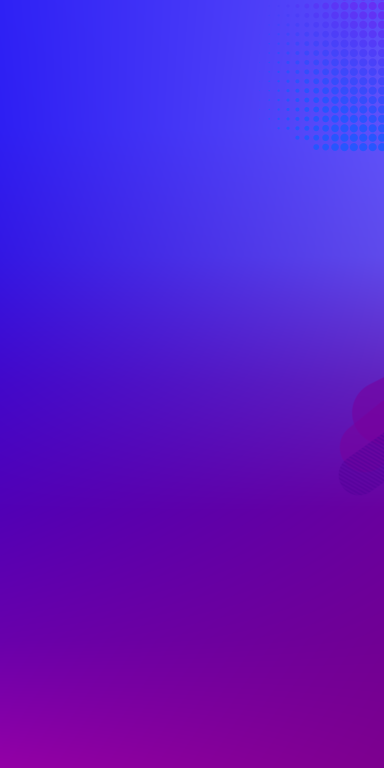
A Shadertoy shader for this background:

```glsl
// Blue to magenta gradient with a halftone dot corner and soft striped blobs at the right edge.

// Signed distance to a capsule from a to b
float capsule(vec2 p, vec2 a, vec2 b, float radius) {
    vec2 axis = b - a, offset = p - a;
    float t = clamp(dot(offset, axis) / dot(axis, axis), 0.0, 1.0);
    return length(offset - axis * t) - radius;
}

// Gradient rows, evenly spaced from top to bottom, blended across x
vec3 backdrop(vec2 uv) {
    const vec3 leftTone[7] = vec3[7](
        vec3(0.18, 0.13, 0.96), vec3(0.18, 0.12, 0.95), vec3(0.20, 0.09, 0.89),
        vec3(0.26, 0.03, 0.79), vec3(0.32, 0.00, 0.71), vec3(0.41, 0.00, 0.67),
        vec3(0.58, 0.00, 0.65));
    const vec3 rightTone[7] = vec3[7](
        vec3(0.36, 0.30, 0.98), vec3(0.37, 0.32, 0.98), vec3(0.37, 0.29, 0.92),
        vec3(0.38, 0.13, 0.74), vec3(0.41, 0.00, 0.62), vec3(0.44, 0.00, 0.58),
        vec3(0.49, 0.00, 0.56));
    vec3 color = mix(leftTone[0], rightTone[0], uv.x);
    for (int i = 1; i < 7; i++) {
        vec3 row = mix(leftTone[i], rightTone[i], uv.x);
        color = mix(color, row, clamp(uv.y * 6.0 - float(i - 1), 0.0, 1.0));
    }
    return color;
}

// Halftone coverage: dots grow to the right, the lower left corner is cut
float halftone(vec2 p, float pixel) {
    vec2 origin = vec2(0.995, 0.0156);
    vec2 center = origin + round((p - origin) / 0.0245) * 0.0245;
    float radius = 0.0105 * clamp((center.x - 0.665) / 0.22, 0.0, 1.0);
    float inside = step(center.y, 0.395) * step(0.70 + (center.y - 0.325) * 2.1, center.x);
    float dist = length(p - center) - radius;
    return inside * step(0.0005, radius) * clamp(0.5 - dist / pixel, 0.0, 1.0);
}

void mainImage(out vec4 fragColor, in vec2 fragCoord) {
    // Units of canvas width, measured down from the top left
    float pixel = 1.0 / iResolution.x;
    vec2 p = vec2(fragCoord.x, iResolution.y - fragCoord.y) * pixel;
    vec2 uv = vec2(p.x, 1.0 - fragCoord.y / iResolution.y);
    vec3 color = backdrop(uv);

    // Dots shift from violet at the top right to blue below
    float blueness = clamp(p.y / 0.36 + (1.0 - p.x) * 1.5, 0.0, 1.0);
    vec3 dotColor = mix(vec3(0.43, 0.16, 0.95), vec3(0.13, 0.34, 1.0), blueness);
    color = mix(color, dotColor, 0.9 * halftone(p, pixel));

    // Overlapping blobs: striped one below, two plain ones above
    float striped = capsule(p, vec2(0.935, 1.237), vec2(1.03, 1.17), 0.053);
    float upper = capsule(p, vec2(1.0, 1.075), vec2(1.05, 1.05), 0.083);
    float lower = capsule(p, vec2(0.95, 1.165), vec2(1.03, 1.10), 0.065);
    float stripes = 0.5 + 0.5 * sin(dot(p, vec2(350.0, -610.0)));
    color = mix(color, vec3(0.46, 0.00, 0.62), 0.60 * smoothstep(pixel, -pixel, upper));
    color = mix(color, vec3(0.47, 0.00, 0.61), 0.55 * smoothstep(pixel, -pixel, lower));
    color = mix(color, vec3(0.32, 0.00, 0.60), (0.25 + 0.4 * stripes) * smoothstep(pixel, -pixel, striped));

    fragColor = vec4(color, 1.0);
}
```
